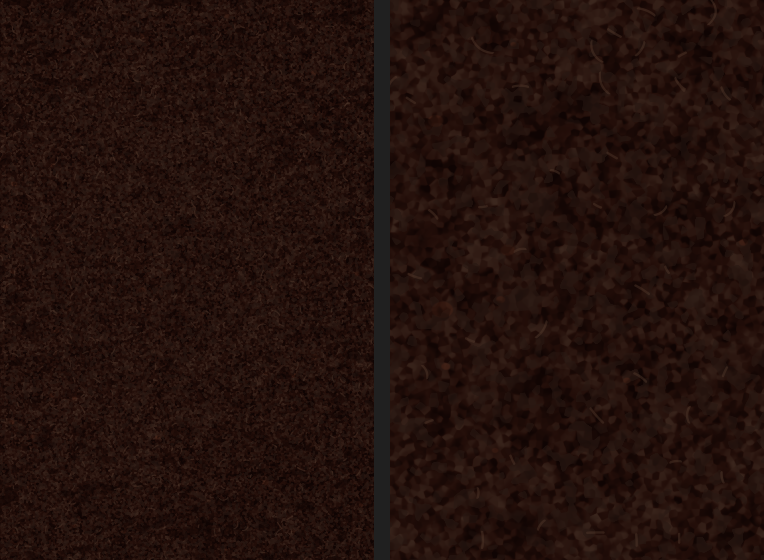
Left, the full canvas; right, a detail of the centre.
Reproduce this texture procedurally as a Shadertoy shader.

```glsl
// Dark, fine peat soil: a dense speckle of grains over soft clods.
// Cellular noise at several scales gives grains, clods and shadowed crevices;
// jittered grids scatter reddish crumbs and short bent plant fibres on top.

const vec3 SHADOW = vec3(0.058, 0.015, 0.010);
const vec3 EARTH  = vec3(0.135, 0.053, 0.034);
const vec3 DUST   = vec3(0.212, 0.132, 0.100);
const vec3 ASH    = vec3(0.155, 0.094, 0.072);
const vec3 CRUMB  = vec3(0.250, 0.115, 0.070);
const vec3 FIBRE  = vec3(0.330, 0.230, 0.175);

vec3 hash3(vec2 p) {
    vec3 q = fract(p.xyx * vec3(0.1031, 0.1030, 0.0973));
    q += dot(q, q.yxz + 33.33);
    return fract((q.xxy + q.yzz) * q.zyx);
}

// Smoothly blended random tone of the nearest cells, 0 to 1.
float cellTone(vec2 p, float sharpness) {
    vec2 base = floor(p);
    float total = 0.0, weightSum = 0.0;
    for (int y = -1; y <= 1; y++) {
        for (int x = -1; x <= 1; x++) {
            vec2 cell = base + vec2(x, y);
            vec3 rnd = hash3(cell);
            vec2 d = cell + rnd.xy - p;
            float weight = exp(-sharpness * dot(d, d));
            total += weight * rnd.z;
            weightSum += weight;
        }
    }
    return total / max(weightSum, 1e-6);
}

// Layered sines that bend coordinates so that clods look ragged.
vec2 ragged(vec2 p, float amount) {
    vec2 bend = sin(p.yx * vec2(61.0, 53.0) + vec2(0.7, 2.1));
    bend += 0.6 * sin(p.yx * vec2(147.0, 171.0) + p * 90.0);
    bend += 0.4 * sin(p.yx * vec2(393.0, 337.0) - p * 210.0);
    return p + amount * bend;
}

// Slow light and dark drift across the ground.
float broadTone(vec2 p) {
    return sin(p.x * 6.0 + 1.2 + sin(p.y * 5.0)) * 0.5
         + sin(p.y * 11.0 - p.x * 7.0) * 0.25
         + sin(p.y * 4.2 - 0.6) * 0.4;
}

vec3 soilColor(float tone) {
    float t = clamp(tone, 0.0, 1.2);
    return t < 0.5 ? mix(SHADOW, EARTH, t * 2.0) : mix(EARTH, DUST, t * 2.0 - 1.0);
}

// Coverage of sparse rounded crumbs.
float crumbs(vec2 p, float density, float chance, float pixel) {
    vec2 cell = floor(p * density);
    vec3 rnd = hash3(cell + 71.0);
    vec2 d = p - (cell + 0.25 + 0.5 * rnd.xy) / density;
    float radius = mix(0.0015, 0.0055, rnd.z * rnd.z);
    float present = step(hash3(cell + 19.0).x, chance);
    return present * smoothstep(pixel, -pixel, length(d * vec2(0.85, 1.1)) - radius);
}

// Coverage of short, slightly bent fibres at random angles.
float fibres(vec2 p, float density, float chance, float pixel) {
    vec2 cell = floor(p * density);
    vec3 place = hash3(cell + 137.0);
    vec3 form = hash3(cell + 211.0);
    vec2 d = p - (cell + 0.3 + 0.4 * place.xy) / density;
    float angle = place.z * 6.2832;
    vec2 q = mat2(cos(angle), -sin(angle), sin(angle), cos(angle)) * d;
    q.y += (form.x - 0.5) * 130.0 * q.x * q.x;
    float halfLength = mix(0.002, 0.0075, form.y * form.y);
    q.x -= clamp(q.x, -halfLength, halfLength);
    return step(form.z, chance) * smoothstep(pixel, -0.3 * pixel, length(q) - 0.0005);
}

void mainImage(out vec4 fragColor, in vec2 fragCoord) {
    vec2 p = fragCoord / iResolution.y;
    float pixel = 1.0 / iResolution.y;
    vec2 fromCentre = fragCoord / iResolution.xy - 0.5;
    float rim = smoothstep(0.15, 0.65, length(fromCentre));

    // Grains and clods
    vec2 lump = ragged(p, 0.0022);
    float grain = cellTone(p * 275.0, 8.0) - 0.5;
    float coarse = cellTone(p * 135.0 + 40.0, 7.0) - 0.5;
    float clod = cellTone(lump * vec2(38.0, 50.0) + 9.0, 5.0) - 0.5;
    float tone = 0.51 + 0.78 * grain + 0.38 * coarse + 0.20 * clod;
    tone += 0.06 * broadTone(p) - 0.05 * rim;

    // Crevices, deeper toward the rim
    float pit = cellTone(lump * vec2(44.0, 78.0) + 23.0, 7.0);
    float crevice = smoothstep(0.30, 0.10, pit) * mix(0.22, 0.60, rim);
    tone *= 1.0 - crevice;

    // Greyer grains among the red-brown ones
    vec3 color = soilColor(tone);
    float ashy = smoothstep(0.58, 0.78, cellTone(p * 210.0 + 90.0, 8.0));
    color = mix(color, ASH, 0.60 * ashy * (1.0 - crevice));

    // Crumbs and fibres
    float crumb = crumbs(p, 26.0, 0.16, pixel);
    color = mix(color, CRUMB * (1.0 + 0.7 * grain), 0.42 * crumb);
    float fibre = max(fibres(p, 27.0, 0.30, pixel), fibres(p + 5.3, 41.0, 0.22, pixel));
    color = mix(color, FIBRE, 0.42 * fibre);

    fragColor = vec4(color, 1.0);
}
```
